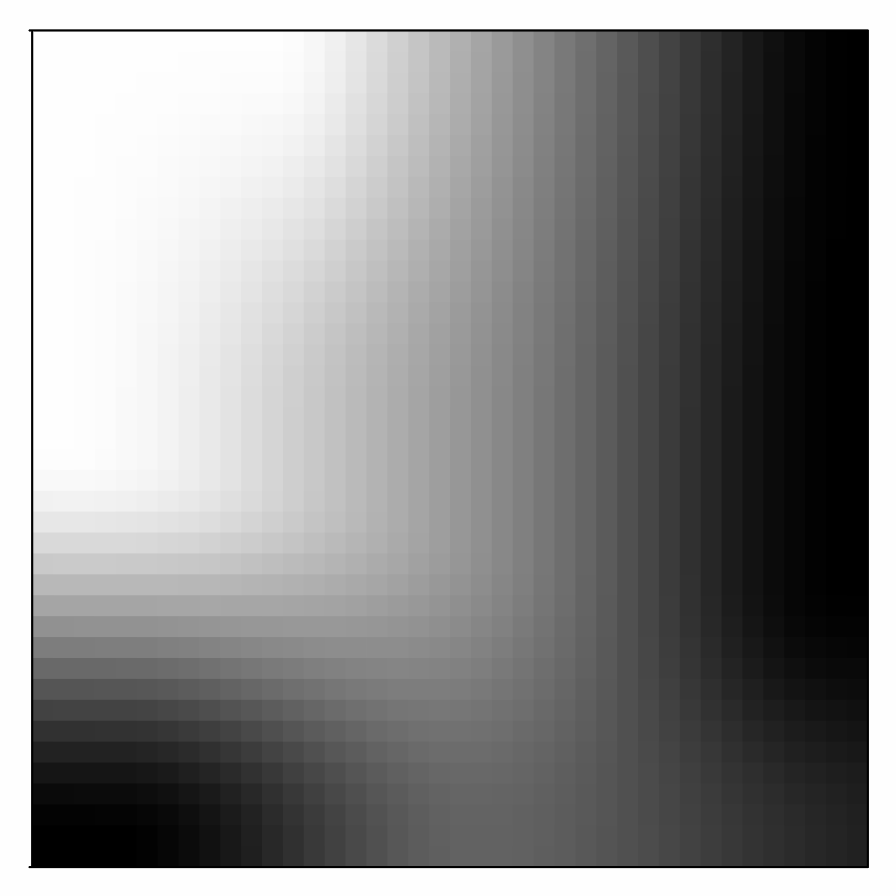
Reproduce this background procedurally as a Shadertoy shader.

```glsl
const float CELLS = 40.0;
const vec2 PLOT_MIN = vec2(0.036, 0.0322);
const vec2 PLOT_MAX = vec2(0.9685, 0.966);

float softMin(float a, float b, float k) {
    float h = max(k - abs(a - b), 0.0) / k;
    return min(a, b) - 0.25 * h * h * k;
}

float softMax(float a, float b, float k) {
    return -softMin(-a, -b, k);
}

// Brightness over the plot; x runs right and y runs down, both from 0 to 1
float field(vec2 p) {
    // Upper profiles: one steep ramp, easing into a ramp with a knee
    float steep = softMin(0.995, 0.71 - 1.7 * (p.x - 0.5), 0.08);
    float shallow = softMin(0.995, 0.78 - 1.08 * (p.x - 0.34), 0.12);
    float knee = softMin(shallow, 0.44 - 1.66 * (p.x - 0.637), 0.06);
    float upper = mix(steep, knee, smoothstep(0.0, 0.45, p.y));
    upper = softMax(upper, 0.0, 0.12);

    // Lower profile: a broad grey hump
    float hump = smoothstep(0.1, 0.53, p.x)
               * mix(0.385, 0.12, smoothstep(0.54, 1.05, p.x));

    float start = mix(0.5, 0.66, smoothstep(0.0, 0.9, p.x));
    return mix(upper, hump, smoothstep(start, 0.97, p.y));
}

// Cell centres, joined by a step one pixel wide
vec2 smoothCells(vec2 g, vec2 pixel) {
    vec2 s = g - 0.5;
    return floor(s) + 0.5 + clamp((fract(s) - 0.5) / pixel + 0.5, 0.0, 1.0);
}

float boxDistance(vec2 p, vec2 lo, vec2 hi) {
    vec2 d = abs(p - 0.5 * (lo + hi)) - 0.5 * (hi - lo);
    return length(max(d, 0.0)) + min(max(d.x, d.y), 0.0);
}

void mainImage(out vec4 fragColor, in vec2 fragCoord) {
    vec2 uv = fragCoord / iResolution.xy;
    float pixel = 1.0 / min(iResolution.x, iResolution.y);
    vec2 size = PLOT_MAX - PLOT_MIN;

    // Stepped heat map
    vec2 p = (uv - PLOT_MIN) / size;
    p.y = 1.0 - p.y;
    vec2 cell = smoothCells(p * CELLS, CELLS / (size * iResolution.xy));
    cell = clamp(cell, 0.5, CELLS - 0.5);
    float shade = clamp(field(cell / CELLS), 0.0, 1.0);

    // White margin
    float box = boxDistance(uv, PLOT_MIN, PLOT_MAX);
    float inside = 1.0 - smoothstep(-0.5 * pixel, 0.5 * pixel, box);
    float color = mix(0.995, shade, inside);

    // Thin frame with short ticks at the left corners
    float tickY = PLOT_MIN.y + step(0.5, uv.y) * size.y;
    float tick = boxDistance(uv, vec2(PLOT_MIN.x - 0.003, tickY), vec2(PLOT_MIN.x, tickY));
    float line = min(abs(box), tick) - 0.0012;
    color *= smoothstep(-0.5 * pixel, 0.5 * pixel, line);

    fragColor = vec4(vec3(color), 1.0);
}
```
